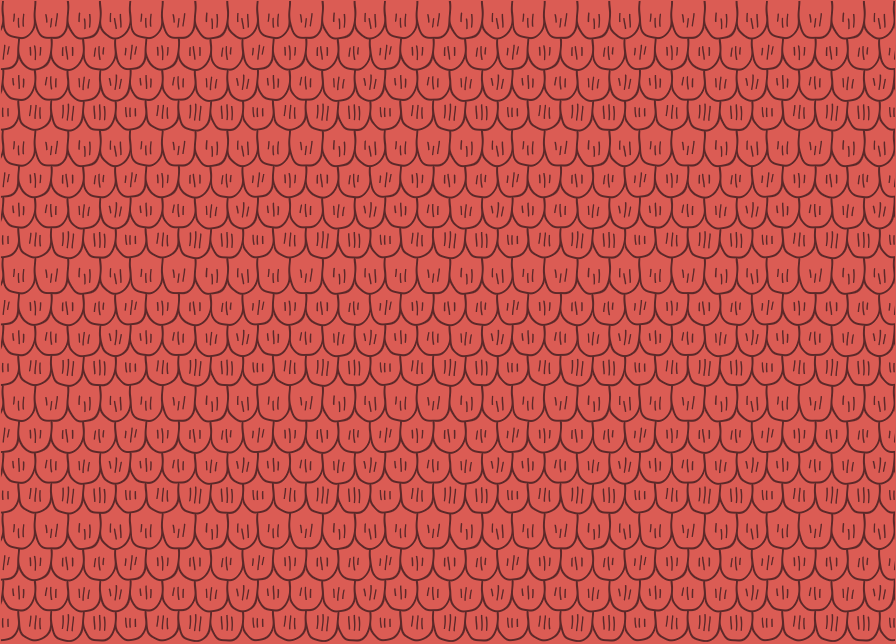
A WebGL 2 fragment shader for this pattern:

```glsl
#version 300 es
precision highp float;
// Hand-inked red roof scales: 28 columns by 20 rows, a 4 x 4 scale tile repeated 7 x 5.

uniform vec2 u_resolution;
out vec4 outColor;

// Lengths are in design units; the canvas measures CANVAS units.
const vec2 CANVAS = vec2(768.0, 552.0);
const vec2 ORIGIN = vec2(2.0, 2.0);
const vec2 TILE = vec2(109.14, 109.4);
const vec2 REPEATS = vec2(7.0, 5.0);
const vec3 SCALE_RED = vec3(0.86, 0.36, 0.33);
const vec3 INK_BROWN = vec3(0.36, 0.16, 0.16);

// Layout inside one tile
const vec4 ROW_BOTTOMS = vec4(31.0, 57.6, 84.0, 109.4);
const vec4 ODD_JOINTS = vec4(0.5, 28.0, 56.2, 84.0);
const vec4 EVEN_JOINTS = vec4(14.0, 42.0, 69.5, 97.0);

// Scale outline
const float CURVE_DEPTH = 17.0;
const float CURVE_POWER = 2.3;
const float OUTLINE_HALF = 0.85;
const float WOBBLE = 0.35;
const float BOTTOM_JITTER = 1.0;

// Three grain marks per scale: half lengths and vertical shifts by row
const vec3 MARK_HALF[4] = vec3[4](vec3(3.2, 3.8, 5.0), vec3(3.0, 5.5, 3.0),
                                  vec3(3.2, 5.5, 3.6), vec3(4.6, 5.4, 4.6));
const vec3 MARK_SHIFT[4] = vec3[4](vec3(-2.5, 2.0, 0.0), vec3(0.0, 0.5, -0.5),
                                   vec3(-1.0, 0.0, 1.0), vec3(-0.5, 0.0, 0.5));
const vec4 LAST_ROW_LENGTH = vec4(0.9, 1.15, 1.15, 0.7);
const float MARK_RISE = 15.0;
const float MARK_GAP = 4.2;
const float MARK_WIDTH_HALF = 0.6;
const float MARK_JITTER = 1.2;

const float TAU = 6.2831853;

float hash(vec2 p) {
    return fract(sin(dot(p, vec2(127.1, 311.7))) * 43758.5453);
}

// Share of a pixel inside distance d
float cover(float d) {
    float pixel = CANVAS.x / u_resolution.x;
    return clamp(0.5 - d / pixel, 0.0, 1.0);
}

float segmentDistance(vec2 p, vec2 a, vec2 b) {
    vec2 ab = b - a;
    return length(p - a - ab * clamp(dot(p - a, ab) / dot(ab, ab), 0.0, 1.0));
}

// Endless upright sides closed by a superellipse bottom; y points down
float scaleDistance(vec2 q, float halfWidth) {
    vec2 radii = vec2(halfWidth, CURVE_DEPTH);
    vec2 m = max(vec2(abs(q.x), q.y) / radii, 0.001);
    vec2 powered = pow(m, vec2(CURVE_POWER));
    float f = pow(powered.x + powered.y, 1.0 / CURVE_POWER);
    vec2 slope = powered / m / radii * pow(f, 1.0 - CURVE_POWER);
    return (f - 1.0) / length(slope);
}

float grainMarks(vec2 q, int row, int col) {
    float stretch = row == 3 ? LAST_ROW_LENGTH[col] : 1.0;
    float d = 1e3;
    for (int i = 0; i < 3; i++) {
        vec2 seed = vec2(float(col * 3 + i), float(row) + 7.0);
        float jitter = hash(seed) - 0.5;
        float lean = hash(seed + 19.0) - 0.5;
        vec2 mid = vec2((float(i) - 1.0) * MARK_GAP + jitter * MARK_JITTER,
                        MARK_SHIFT[row][i] + lean * MARK_JITTER);
        vec2 reach = vec2(lean, MARK_HALF[row][i] * stretch + jitter);
        d = min(d, segmentDistance(q, mid - reach, mid + reach));
    }
    return d - MARK_WIDTH_HALF;
}

// Lays one row of scales over the ink already drawn
float drawRow(float ink, vec2 p, int index) {
    int row = index % 4;
    vec4 joints = row % 2 == 0 ? ODD_JOINTS : EVEN_JOINTS;
    float x = mod(p.x - joints.x, TILE.x) + joints.x;
    int col = clamp(int(dot(step(joints, vec4(x)), vec4(1.0))) - 1, 0, 3);
    float left = joints[col];
    float right = col == 3 ? joints.x + TILE.x : joints[col + 1];

    float jitter = hash(vec2(float(col), float(row))) - 0.5;
    float bottom = float(index / 4) * TILE.y + ROW_BOTTOMS[row] + jitter * BOTTOM_JITTER;
    vec2 q = vec2(x - 0.5 * (left + right), p.y - bottom);
    float d = scaleDistance(q + vec2(0.0, CURVE_DEPTH), 0.5 * (right - left));

    float marks = cover(grainMarks(q + vec2(0.0, MARK_RISE), row, col));
    ink = mix(ink, marks, cover(d));
    return max(ink, cover(abs(d) - OUTLINE_HALF));
}

void main() {
    vec2 p = gl_FragCoord.xy / u_resolution * CANVAS;
    p = vec2(p.x, CANVAS.y - p.y) - ORIGIN;
    vec2 bounds = REPEATS * TILE;

    // Unsteady pen, periodic with the tile
    vec2 phase = TAU * p / TILE;
    vec2 pen = p + WOBBLE * vec2(sin(phase.y * 5.0 + phase.x * 3.0), sin(phase.x * 7.0 + phase.y * 2.0));

    // Upper rows overlap lower ones, so draw from the lower row up
    float band = dot(step(ROW_BOTTOMS, vec4(mod(pen.y, TILE.y))), vec4(1.0));
    int current = int(floor(pen.y / TILE.y) * 4.0 + band);
    float ink = 0.0;
    for (int k = 1; k >= -1; k--) {
        int index = current + k;
        if (index >= 0 && index < int(REPEATS.y) * 4) ink = drawRow(ink, pen, index);
    }

    // Plain margin around the tiles
    vec2 outside = max(-p, p - bounds) - 1.2;
    ink *= cover(max(outside.x, outside.y));
    outColor = vec4(mix(SCALE_RED, INK_BROWN, ink), 1.0);
}
```
